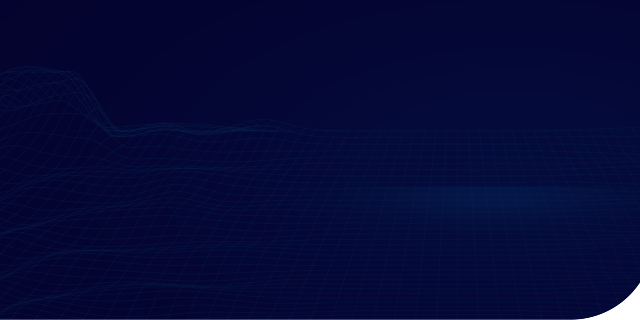
Write a WebGL 2 fragment shader that draws this background.

```glsl
#version 300 es
precision highp float;
// Navy backdrop with a faint wireframe terrain, a soft blue glow and a rounded white corner.

uniform vec2 u_resolution;
out vec4 fragColor;

float bump(vec2 p, vec2 centre, vec2 size) {
    vec2 q = (p - centre) / size;
    return exp(-dot(q, q));
}

// Antialiased thin line at distance d.
float stroke(float d, float pixel) {
    return 1.0 - smoothstep(0.0, max(pixel * 1.1, 0.003), d);
}

// Depth of a terrain row on the flat sheet, denser toward the viewer.
float rowBase(float row) {
    return 0.591 - 0.021 * row + 0.00012 * row * row;
}

// Elevation above the flat sheet at (x, base): hills plus rolling folds.
float elevation(vec2 p) {
    float bigHill = smoothstep(-0.55, 0.17, p.x) * smoothstep(0.38, 0.22, p.x + 0.5 * (p.y - 0.59));
    float h = 0.195 * bigHill * exp(-pow((p.y - 0.6) / 0.09, 2.0));
    h += 0.034 * bump(p, vec2(0.51, 0.59), vec2(0.08, 0.05));
    h += 0.03 * bump(p, vec2(0.82, 0.585), vec2(0.1, 0.04));
    h += 0.05 * bump(p, vec2(0.55, 0.38), vec2(0.12, 0.05));
    float left = smoothstep(1.15, 0.5, p.x);
    float foldSize = 0.016 * left + 0.012 * smoothstep(1.6, 2.1, p.x);
    float crest = 0.49 - 0.11 * exp(-3.5 * p.x) + 0.012 * sin(7.0 * p.x);
    h -= foldSize * sin(52.0 * (p.y - crest));
    return h + 0.007 * left * sin(10.0 * p.x + 31.0 * p.y);
}

// Rows behind the horizon stay level with it, so only hills rise above.
float rowHeight(float x, float row) {
    float base = rowBase(row);
    return min(base, 0.591) + elevation(vec2(x, base));
}

// Returns row coverage in x and column coverage in y.
vec2 terrainMesh(vec2 p, float pixel) {
    vec2 ink = vec2(0.0);
    float y = rowHeight(p.x, -4.0);
    float yAside = rowHeight(p.x + 0.004, -4.0);
    for (int i = -4; i < 44; i++) {
        float row = float(i);
        float slope = (yAside - y) / 0.004;
        float shown = i < 0 ? smoothstep(0.95, 0.75, p.x) : 1.0;
        ink.x += shown * stroke(abs(p.y - y) / sqrt(1.0 + slope * slope), pixel);

        // Columns fan out from the horizon inside each strip between rows.
        float nextY = rowHeight(p.x, row + 1.0);
        float span = nextY - y;
        float t = (p.y - y) / (abs(span) < 1e-5 ? 1e-5 : span);
        if (t >= 0.0 && t < 1.0) {
            float base = mix(rowBase(row), rowBase(row + 1.0), t);
            float spacing = 0.034 + 0.054 * (0.591 - base);
            float u = (p.x - 1.43) / spacing;
            float offset = abs(fract(u + 0.5) - 0.5) * spacing;
            float lean = u * 0.054 * (rowBase(row) - rowBase(row + 1.0)) / span;
            ink.y += shown * stroke(offset / sqrt(1.0 + lean * lean), pixel);
        }
        y = nextY;
        yAside = rowHeight(p.x + 0.004, row + 1.0);
    }
    return min(ink, vec2(1.6, 1.0));
}

void main() {
    vec2 p = gl_FragCoord.xy / u_resolution.y;
    p.x *= 2.0 * u_resolution.y / u_resolution.x;
    float pixel = 1.0 / u_resolution.y;

    // Night gradient, brightest right of centre.
    float light = bump(p, vec2(1.6, 0.45), vec2(0.95, 0.48));
    vec3 color = mix(vec3(0.016, 0.013, 0.184), vec3(0.017, 0.046, 0.236), light);

    // Glow hanging below a crisp upper edge.
    float glow = bump(p, vec2(1.53, 0.385), vec2(0.36, 0.075));
    glow *= smoothstep(0.424, 0.412, p.y);
    color += vec3(0.0, 0.042, 0.046) * glow;

    // Terrain lines and the flat horizon.
    vec2 mesh = terrainMesh(p, pixel);
    float ink = 0.12 * mesh.x + 0.11 * mesh.y;
    ink += 0.07 * stroke(abs(p.y - 0.591), pixel) * smoothstep(0.1, 0.3, p.x);
    ink *= mix(1.0, 0.8, smoothstep(0.8, 1.4, p.x));
    color = mix(color, vec3(0.02, 0.27, 0.42), ink);

    // White rounded corner and thin bottom margin.
    vec2 q = p - vec2(1.784, 0.26);
    float corner = q.x > 0.0 && q.y < 0.0 ? length(q) - 0.26 : -p.y;
    float outside = smoothstep(-0.5 * pixel, 0.5 * pixel, corner + 0.001);
    fragColor = vec4(mix(color, vec3(1.0), outside), 1.0);
}
```
